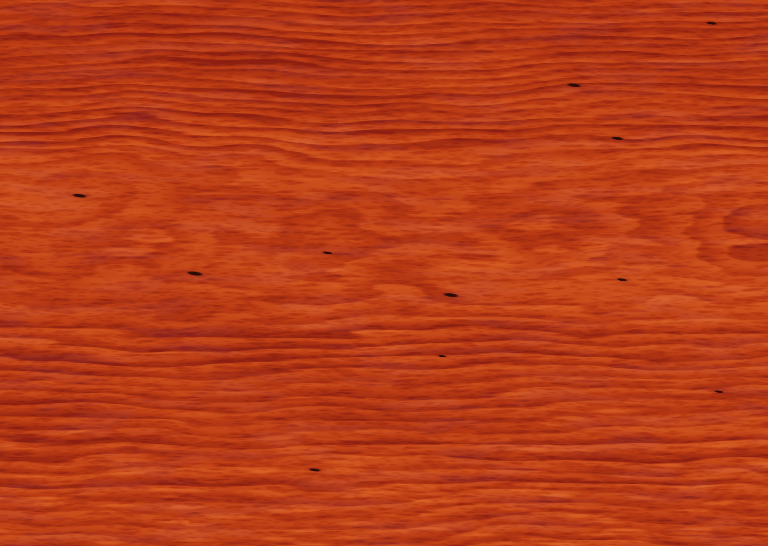
A Shadertoy shader for this texture:

```glsl
// Polished red-orange wood board with wavy horizontal grain, pores and dark flecks.

const vec3 DEEP_RED   = vec3(0.55, 0.12, 0.065);
const vec3 RUST       = vec3(0.73, 0.23, 0.075);
const vec3 AMBER      = vec3(0.87, 0.40, 0.155);
const vec3 FLECK_DARK = vec3(0.13, 0.03, 0.03);
const float HEART_Y   = 0.60;

float hash(vec2 p) {
    vec3 q = fract(p.xyx * vec3(0.1031, 0.1030, 0.0973));
    q += dot(q, q.yzx + 33.33);
    return fract((q.x + q.y) * q.z);
}

vec2 hash2(vec2 p) {
    return vec2(hash(p), hash(p + 71.7));
}

// Layered bent sines, roughly -1 to 1.
float waves(vec2 p, float seed) {
    float sum = 0.0, amp = 0.5;
    p += seed;
    for (int i = 0; i < 5; i++) {
        p = mat2(0.8, 0.6, -0.6, 0.8) * p * 1.6 + seed;
        sum += amp * sin(p.x + 1.4 * sin(p.y));
        amp *= 0.65;
    }
    return sum;
}

// Cellular noise: distance to the nearest scattered point, and its random id.
vec2 cellular(vec2 p, float seed) {
    vec2 cell = floor(p), nearest = vec2(9.0, 0.0);
    for (int j = -1; j <= 1; j++)
    for (int i = -1; i <= 1; i++) {
        vec2 c = cell + vec2(i, j);
        float d = length(c + hash2(c + seed) - p);
        if (d < nearest.x) nearest = vec2(d, hash(c + seed + 19.3));
    }
    return nearest;
}

// Thin lens-shaped strokes lying along the grain.
float strokes(vec2 p, vec2 density, float share, float seed) {
    vec2 n = cellular(p * density, seed);
    return (1.0 - smoothstep(0.12, 0.5, n.x)) * step(n.y, share);
}

// Growth rings: broad figure near the heart, tight lines away from it.
float rings(vec2 p, float fibre) {
    float d = p.y - HEART_Y;
    float heart = exp(-d * d * 40.0);
    float pitch = 45.0 + 18.0 * smoothstep(-0.2, 0.3, d);
    float phase = pitch * sqrt(d * d + 0.02) + 0.22 * fibre
                + mix(0.8, 1.9, heart) * waves(p * vec2(2.6, 7.0), 3.1);
    float s = fract(phase);
    float line = smoothstep(0.15, 0.82, s) * (1.0 - smoothstep(0.84, 1.0, s));
    float strength = 0.4 + 0.5 * hash(vec2(floor(phase), 5.0));
    return line * strength * (1.0 + 0.4 * waves(p * vec2(3.0, 14.0), 8.4));
}

// Sparse dark flecks: x is the core, y is the reddish halo.
vec2 flecks(vec2 p) {
    vec2 grid = vec2(4.0, 5.0);
    vec2 cell = floor(p * grid);
    vec2 centre = (cell + 0.2 + 0.6 * hash2(cell + 4.0)) / grid;
    float size = mix(0.5, 1.1, hash(cell + 13.0));
    vec2 q = p - centre;
    q.y += 0.12 * q.x;
    float d = length(q / (size * vec2(0.014, 0.0036)));
    float present = step(hash(cell + 27.0), 0.4);
    return present * vec2(1.0 - smoothstep(0.55, 1.15, d), exp(-0.5 * d * d));
}

vec3 woodColour(float tone) {
    vec3 low = mix(DEEP_RED, RUST, clamp(tone * 2.0, 0.0, 1.0));
    return mix(low, AMBER, clamp(tone * 2.0 - 1.0, 0.0, 1.15));
}

void mainImage(out vec4 fragColor, in vec2 fragCoord) {
    vec2 p = fragCoord / iResolution.y;
    vec2 grain = p + vec2(0.0, 0.006 * waves(p * vec2(3.0, 5.0), 1.7));

    // Broad light: red top, orange heart, streaky bottom
    float fromHeart = p.y - HEART_Y;
    float tone = 0.65 - 0.13 * smoothstep(0.62, 1.0, p.y)
               + 0.07 * exp(-fromHeart * fromHeart * 30.0)
               + 0.07 * waves(p * vec2(1.2, 9.0), 6.2);

    // Rings and fibres
    float fibre = waves(grain * vec2(4.0, 75.0), 2.3);
    tone -= 0.50 * rings(grain, fibre);
    tone += 0.10 * fibre;

    // Pores and pale streaks
    tone -= 0.19 * strokes(grain, vec2(16.0, 120.0), 0.6, 11.0);
    tone -= 0.13 * strokes(grain, vec2(42.0, 210.0), 0.7, 37.0);
    float pale = 0.09 + 0.15 * (1.0 - smoothstep(0.0, 0.35, p.y));
    tone += pale * strokes(grain, vec2(9.0, 95.0), 0.5, 53.0);

    // Surface haze
    vec3 colour = woodColour(tone);
    float haze = smoothstep(0.0, 0.7, waves(grain * vec2(9.0, 60.0), 9.6));
    colour += haze * vec3(0.0, 0.015, 0.04);

    // Flecks
    vec2 fleck = flecks(p);
    colour = mix(colour, DEEP_RED, 0.5 * fleck.y);
    colour = mix(colour, FLECK_DARK, 0.92 * fleck.x);

    fragColor = vec4(colour, 1.0);
}
```
